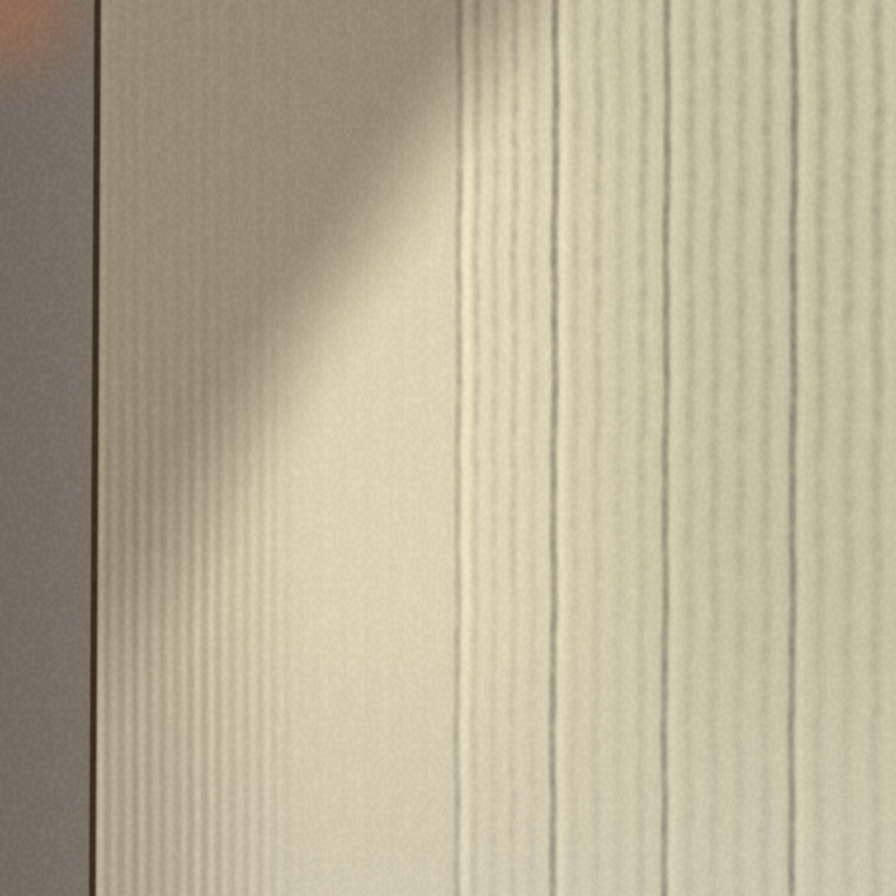
Give the GLSL for this texture, as a three.js fragment shader.

```glsl
varying vec2 vUv;

const vec3 CREAM = vec3(0.865, 0.832, 0.715);
const vec3 SAGE = vec3(0.765, 0.745, 0.635);
const vec3 PALE = vec3(0.805, 0.780, 0.690);
const vec3 SHADE = vec3(0.595, 0.548, 0.465);
const vec3 SLATE = vec3(0.470, 0.435, 0.392);
const vec3 BLUSH = vec3(0.570, 0.430, 0.350);
const vec3 SEAM = vec3(0.200, 0.150, 0.100);
const float TAU = 6.2831853;

vec2 hash2(vec2 p) {
  vec3 q = fract(vec3(p.xyx) * vec3(0.1031, 0.1030, 0.0973));
  q += dot(q, q.yzx + 33.33);
  return fract((q.xx + q.yz) * q.zy);
}

// Distance to the nearest scattered point, one per cell
float cellular(vec2 p) {
  vec2 cell = floor(p);
  float nearest = 2.0;
  for (int j = -1; j <= 1; j++) {
    for (int i = -1; i <= 1; i++) {
      vec2 id = cell + vec2(float(i), float(j));
      nearest = min(nearest, length(id + hash2(id) - p));
    }
  }
  return nearest;
}

// Slow irregular drift from layered sines, about -1 to 1
float drift(float t) {
  return 0.5 * sin(t) + 0.3 * sin(t * 2.3 + 1.7) + 0.2 * sin(t * 5.1 + 0.6);
}

float lineMask(float d, float halfWidth, float blur) {
  return 1.0 - smoothstep(halfWidth - blur, halfWidth + blur, abs(d));
}

// Groove count from the start x; the spacing widens to the right
float grooveIndex(float x, float start, float spacing, float growth) {
  float reach = max(x - start, 0.0);
  return (sqrt(spacing * spacing + 4.0 * growth * reach) - spacing) / (2.0 * growth);
}

float groovePosition(float index, float start, float spacing, float growth) {
  return start + index * (spacing + growth * index);
}

// Broad light on the wall: warm glow, cooler right side, diagonal shadow
vec3 wallLight(vec2 p) {
  vec3 lit = mix(CREAM, SAGE, smoothstep(0.50, 0.86, p.x));
  lit = mix(lit, PALE, 0.75 * smoothstep(0.40, 0.0, p.y));
  lit = mix(lit, SAGE, 0.45 * smoothstep(0.75, 1.0, p.y) * smoothstep(0.50, 0.65, p.x));
  float leftDim = 1.0 - smoothstep(0.10, 0.38, p.x);
  lit = mix(lit, SHADE, 0.62 * leftDim);
  float edge = p.x - 0.235 - 0.64 * (p.y - 0.45) - 0.008 * drift(p.y * 7.0);
  float shadow = 1.0 - smoothstep(-0.09, 0.09, edge);
  return mix(lit, SHADE, shadow * (0.93 + 0.07 * p.y));
}

// Fine ribs of the left panel, fading toward its smooth middle
float fineRibs(vec2 p, float period) {
  float wave = sin(TAU * p.x / period + 0.35 * drift(p.y * 9.0));
  float uneven = 0.75 + 0.25 * drift(p.x * 90.0);
  float fade = 1.0 - smoothstep(0.22, 0.38, p.x);
  float faint = 0.10 * drift(p.x * 210.0);
  return wave * uneven * fade * mix(1.0, 0.22, smoothstep(0.35, 0.75, p.y)) + faint;
}

// Beaded ribs, a fixed number between neighbouring grooves
float beadedRibs(vec2 p, float index, float perPanel) {
  float phase = index * perPanel + 0.05 * drift(p.y * 38.0 + floor(index) * 3.0);
  float valley = pow(0.5 + 0.5 * cos(TAU * phase), 2.0);
  float bead = 1.0 - cellular(vec2(floor(phase + 0.5) * 3.7, p.y * 58.0));
  float strength = mix(0.45, 1.0, smoothstep(0.10, 0.90, p.y));
  float uneven = 0.8 + 0.35 * drift(floor(phase + 0.5) * 2.9);
  return (0.32 - valley * (0.55 + 0.75 * bead)) * strength * uneven;
}

void main() {
  vec2 p = vUv;
  float start = 0.513 + 0.0012 * drift(p.y * 24.0) - 0.004 * (1.0 - p.y);
  float spacing = 0.0985;
  float growth = 0.0087;
  float index = grooveIndex(p.x, start, spacing, growth);
  float ribbed = smoothstep(start - 0.006, start + 0.002, p.x);

  // Ribbed wall
  vec3 color = wallLight(p);
  color *= 1.0 + 0.075 * fineRibs(p, 0.0155) * (1.0 - ribbed);
  color *= 1.0 + 0.125 * beadedRibs(p, index, 5.0) * ribbed;

  // Deep grooves between the ribbed panels
  for (int i = 0; i < 4; i++) {
    float d = p.x - groovePosition(float(i), start, spacing, growth);
    float rough = 0.8 + 0.2 * drift(p.y * 75.0 + float(i) * 4.0);
    float depth = i == 0 ? 0.12 : 0.23;
    color *= 1.0 - depth * rough * lineMask(d, 0.0035, 0.0032);
    color *= 1.0 + 0.045 * lineMask(d - 0.0095, 0.004, 0.004);
  }

  // Grey side strip with a blush corner, and the dark seam
  float seam = p.x - mix(0.103, 0.109, p.y);
  vec3 strip = mix(SLATE * 0.97, SLATE * 1.04, p.x / 0.105);
  strip = mix(strip, BLUSH, 1.0 - smoothstep(0.02, 0.13, length(p - vec2(0.0, 1.0))));
  color = mix(strip, color, smoothstep(-0.002, 0.002, seam));
  color = mix(color, SEAM, 0.92 * lineMask(seam, 0.0036, 0.0022));
  color *= 1.0 + 0.06 * lineMask(seam - 0.009, 0.003, 0.003);

  // Soft mottling and fine grain
  float grain = cellular(p * vec2(190.0, 150.0)) - 0.5;
  float mottle = cellular(p * vec2(60.0, 38.0) + 17.0) - 0.5;
  color += 0.038 * grain + 0.014 * mottle;
  gl_FragColor = vec4(clamp(color, 0.0, 1.0), 1.0);
}
```
